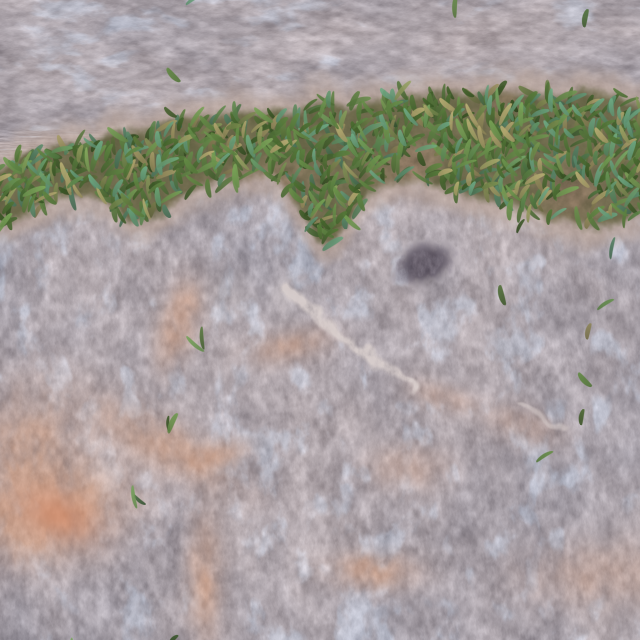
Give the GLSL for this texture, as a WebGL 1 fragment shader.

```glsl
precision highp float;
// Weathered lavender stone with rusty stains and a strip of grass growing across it.
uniform vec2 u_resolution;

float hash(vec2 p) {
  return fract(sin(dot(p, vec2(127.1, 311.7))) * 43758.55);
}

float noise(vec2 p) {
  vec2 i = floor(p), f = fract(p);
  f = f * f * (3.0 - 2.0 * f);
  return mix(mix(hash(i), hash(i + vec2(1, 0)), f.x),
             mix(hash(i + vec2(0, 1)), hash(i + vec2(1, 1)), f.x), f.y);
}

float fbm(vec2 p) {
  float sum = 0.0, amp = 0.5;
  for (int i = 0; i < 4; i++) {
    sum += amp * noise(p);
    p = mat2(1.6, 1.2, -1.2, 1.6) * p + 7.3;
    amp *= 0.5;
  }
  return sum / 0.9375;
}

// Soft elliptical patch, rotated by angle
float blob(vec2 p, vec2 center, vec2 size, float angle) {
  vec2 d = p - center;
  float c = cos(angle), s = sin(angle);
  d = vec2(c * d.x + s * d.y, c * d.y - s * d.x) / size;
  return exp(-dot(d, d));
}

float segment(vec2 p, vec2 a, vec2 b) {
  vec2 d = b - a;
  return length(p - a - d * clamp(dot(p - a, d) / dot(d, d), 0.0, 1.0));
}

float bump(float x, float center, float width) {
  float d = (x - center) / width;
  return exp(-d * d);
}

float grassTop(float x) {
  return 0.755 + 0.266 * x - 0.169 * x * x + 0.018 * (noise(vec2(x * 22.0, 3.0)) - 0.5);
}

float grassBottom(float x) {
  return 0.69 + 0.03 * bump(x, 0.40, 0.08) + 0.02 * bump(x, 0.63, 0.08)
    - 0.04 * bump(x, 0.0, 0.07) - 0.045 * bump(x, 0.22, 0.05)
    - 0.08 * bump(x, 0.51, 0.05) - 0.05 * bump(x, 0.92, 0.12);
}

// Bare earth showing inside the strip
float bareSoil(vec2 p) {
  return blob(p, vec2(0.40, 0.705), vec2(0.09, 0.035), 0.2)
    + blob(p, vec2(0.645, 0.745), vec2(0.055, 0.035), 0.5)
    + blob(p, vec2(0.89, 0.70), vec2(0.05, 0.04), 0.0)
    + 0.8 * blob(p, vec2(0.775, 0.835), vec2(0.04, 0.015), 0.5);
}

vec3 stone(vec2 p) {
  float upper = smoothstep(0.74, 0.80, p.y);
  vec2 grain = mix(vec2(1.15, 0.75), vec2(0.6, 1.4), upper);
  vec2 warp = p + 0.025 * (vec2(fbm(p * 13.0), fbm(p * 13.0 + 31.0)) - 0.5);
  float broad = fbm(warp * grain * 9.0 + 4.0);
  float medium = fbm(warp * grain * 32.0);
  float fine = fbm(p * grain * 95.0);
  vec3 col = vec3(0.665, 0.635, 0.660);
  col += 0.10 * (broad - 0.5) * vec3(1.1, 0.8, 0.5);
  col += 0.20 * (medium - 0.5) + 0.23 * (fine - 0.5);
  col += 0.11 * smoothstep(0.55, 0.78, fbm(warp * grain * 26.0 + 50.0)) * vec3(0.6, 0.9, 1.1);

  // Warm stains
  float rust = 0.75 * blob(p, vec2(0.28, 0.495), vec2(0.028, 0.065), -0.3)
    + 0.7 * blob(p, vec2(0.04, 0.29), vec2(0.09, 0.10), 0.0)
    + 0.8 * blob(p, vec2(0.08, 0.19), vec2(0.12, 0.06), 0.3)
    + 0.65 * blob(p, vec2(0.26, 0.305), vec2(0.12, 0.035), -0.5)
    + 0.5 * blob(p, vec2(0.36, 0.295), vec2(0.04, 0.02), 0.3)
    + 0.65 * blob(p, vec2(0.32, 0.10), vec2(0.028, 0.10), 0.0)
    + 0.75 * blob(p, vec2(0.585, 0.107), vec2(0.06, 0.028), 0.0)
    + 0.55 * blob(p, vec2(0.456, 0.46), vec2(0.06, 0.025), 0.2)
    + 0.4 * blob(p, vec2(0.82, 0.335), vec2(0.06, 0.03), -0.3)
    + 0.4 * blob(p, vec2(0.64, 0.27), vec2(0.06, 0.035), 0.0)
    + 0.4 * blob(p, vec2(0.94, 0.10), vec2(0.12, 0.05), 0.0)
    + 0.4 * blob(p, vec2(0.69, 0.38), vec2(0.05, 0.02), -0.3);
  rust *= 0.45 + 1.1 * medium;
  col = mix(col, vec3(0.79, 0.62, 0.53) + 0.14 * (fine - 0.5), clamp(rust, 0.0, 0.85));
  float ember = blob(p, vec2(0.09, 0.195), vec2(0.06, 0.035), -0.4);
  col = mix(col, vec3(0.83, 0.54, 0.40), 0.65 * ember);

  // Pale veins and flecks
  vec2 v = p + 0.016 * (vec2(noise(p * 50.0), noise(p * 50.0 + 19.0)) - 0.5);
  float vein = min(segment(v, vec2(0.443, 0.553), vec2(0.505, 0.495)),
    min(segment(v, vec2(0.505, 0.495), vec2(0.573, 0.447)),
        segment(v, vec2(0.573, 0.447), vec2(0.645, 0.398))));
  float pale = (1.0 - smoothstep(0.002, 0.013, vein)) * (0.35 + 0.8 * fine);
  pale += 0.5 * (1.0 - smoothstep(0.001, 0.007, segment(v, vec2(0.81, 0.37), vec2(0.88, 0.33))));
  pale += 0.5 * medium * (blob(p, vec2(0.355, 0.55), vec2(0.035, 0.035), 0.0)
    + blob(p, vec2(0.45, 0.54), vec2(0.025, 0.03), 0.0));
  col = mix(col, vec3(0.86, 0.82, 0.81), clamp(pale, 0.0, 0.85));

  // Dark stain
  float stain = blob(p, vec2(0.662, 0.588), vec2(0.049, 0.032), 0.3);
  stain = smoothstep(0.25, 0.75, stain + 0.5 * (fine - 0.5));
  return mix(col, vec3(0.36, 0.33, 0.38) + 0.25 * (fine - 0.5), 0.85 * stain);
}

void main() {
  vec2 p = gl_FragCoord.xy / u_resolution;
  vec3 col = stone(p);

  // Sandy rim and earth under the grass
  float rough = 0.025 * (fbm(p * 35.0) - 0.5);
  float inside = min(grassTop(p.x) - p.y, p.y - grassBottom(p.x)) + rough;
  col = mix(col, vec3(0.73, 0.65, 0.61) + 0.15 * (fbm(p * 80.0) - 0.5), 0.75 * smoothstep(-0.045, 0.0, inside));
  vec3 earth = mix(vec3(0.36, 0.32, 0.23), vec3(0.68, 0.56, 0.47), fbm(p * 60.0));
  earth = mix(earth, vec3(0.30, 0.35, 0.19), 0.55 * (1.0 - clamp(bareSoil(p), 0.0, 1.0)));
  col = mix(col, earth, 0.9 * smoothstep(-0.004, 0.018, inside));

  // Scattered blades, layered back to front
  for (int layer = 0; layer < 5; layer++) {
    float z = float(layer);
    vec2 grid = p * 42.0 + z * vec2(0.37, 0.61);
    for (int k = 0; k < 9; k++) {
      vec2 id = floor(grid) + vec2(mod(float(k), 3.0), floor(float(k) / 3.0)) - 1.0;
      vec2 seed = id + z * 57.0;
      float r1 = hash(seed), r2 = hash(seed + 11.3), r3 = hash(seed + 23.7);
      vec2 root = (id + vec2(r1, r2) - z * vec2(0.37, 0.61)) / 42.0;
      float depth = min(grassTop(root.x) - root.y, root.y - grassBottom(root.x));
      float density = smoothstep(-0.006, 0.02, depth) * (1.0 - 0.8 * clamp(bareSoil(root), 0.0, 1.0));
      if (r3 > density * 0.85) continue;
      float angle = 0.2 + 2.5 * hash(seed + 5.1);
      vec2 dir = vec2(cos(angle), sin(angle));
      vec2 d = p - root;
      float along = dot(d, dir) / (0.011 + 0.010 * r2);
      float across = abs(dot(d, vec2(-dir.y, dir.x)) + 0.002 * along * along);
      float width = (0.0025 + 0.0022 * r1) * sqrt(max(1.0 - along * along, 0.0));
      float blade = 1.0 - smoothstep(width - 0.0012, width + 0.0012, across);
      blade *= 1.0 - smoothstep(0.85, 1.05, abs(along));
      float tint = hash(seed + 41.9);
      vec3 green = mix(vec3(0.24, 0.36, 0.15), vec3(0.44, 0.59, 0.32), r2);
      green = mix(green, vec3(0.38, 0.58, 0.45), smoothstep(0.65, 0.9, tint));
      green = mix(green, vec3(0.64, 0.60, 0.40), 1.0 - smoothstep(0.08, 0.22, tint));
      col = mix(col, green * (0.78 + 0.07 * z + 0.1 * along), 0.9 * blade);
    }
  }
  gl_FragColor = vec4(clamp(col, 0.0, 1.0), 1.0);
}
```
